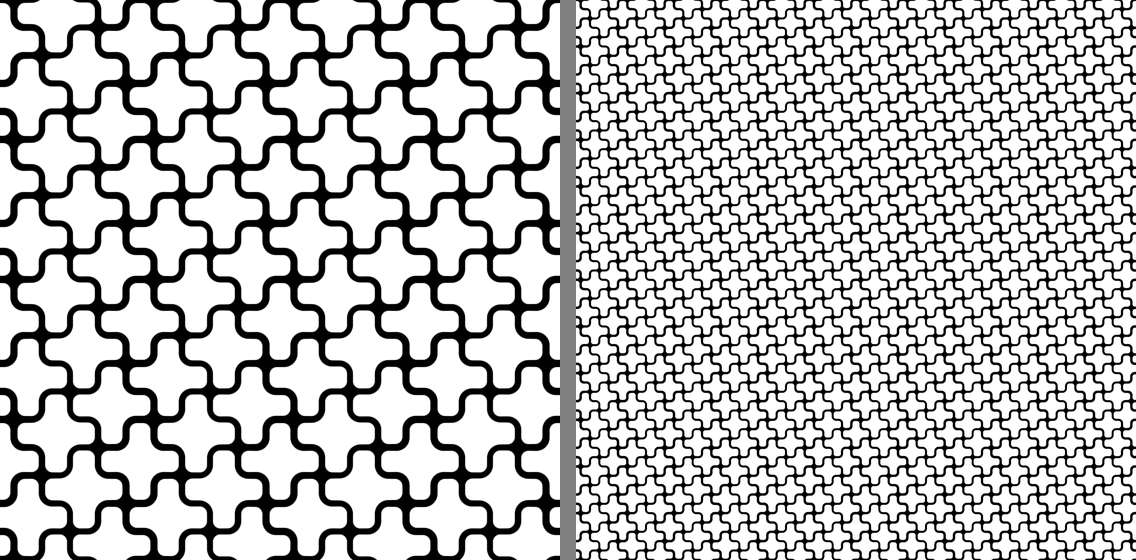
Left: one tile. Right: repeated 3 by 3.
Reproduce this pattern procedurally as a three.js fragment shader.

```glsl
// White rounded crosses, interlocked in a tilted pinwheel tiling and parted by black lines.
// Each grid cell finds the cross that owns it; the nearest rounded cross by signed distance
// is white, and what lies between the crosses is the line.
varying vec2 vUv;

float roundedBox(vec2 p, vec2 halfSize, float radius) {
  vec2 q = abs(p) - halfSize + radius;
  return length(max(q, 0.0)) + min(max(q.x, q.y), 0.0) - radius;
}

// Two arms joined by a circular fillet in the inner corners
float roundedCross(vec2 p, float gap) {
  vec2 arm = vec2(1.5, 0.5) - gap;
  float across = roundedBox(p, arm, 0.26);
  float upright = roundedBox(p, arm.yx, 0.26);
  float fillet = 0.48;
  vec2 bend = max(fillet - vec2(across, upright), 0.0);
  return max(fillet, min(across, upright)) - length(bend);
}

// Centre of the five-cell cross that covers a given cell
vec2 crossCentre(vec2 cell) {
  float part = floor(mod(cell.x - 2.0 * cell.y + 1.5, 5.0));
  vec2 offset = vec2(0.0);
  if (part == 1.0) offset.x = 1.0;
  if (part == 4.0) offset.x = -1.0;
  if (part == 3.0) offset.y = 1.0;
  if (part == 2.0) offset.y = -1.0;
  return cell - offset + 0.5;
}

void main() {
  // 20 cells per side: four blocks of 5 by 5 cells each way
  vec2 grid = vUv * 20.0 + vec2(0.5, -0.02);
  vec2 cell = floor(grid);

  // Half the line width, swelling slightly once per block
  float gap = 0.118 + 0.012 * cos(6.2831853 * (grid.x - 5.5) / 5.0);

  float dist = 10.0;
  for (int j = -1; j <= 1; j++) {
    for (int i = -1; i <= 1; i++) {
      vec2 centre = crossCentre(cell + vec2(float(i), float(j)));
      dist = min(dist, roundedCross(grid - centre, gap));
    }
  }

  float line = smoothstep(-0.028, 0.028, dist);
  gl_FragColor = vec4(mix(vec3(1.0), vec3(0.005), line), 1.0);
}
```
